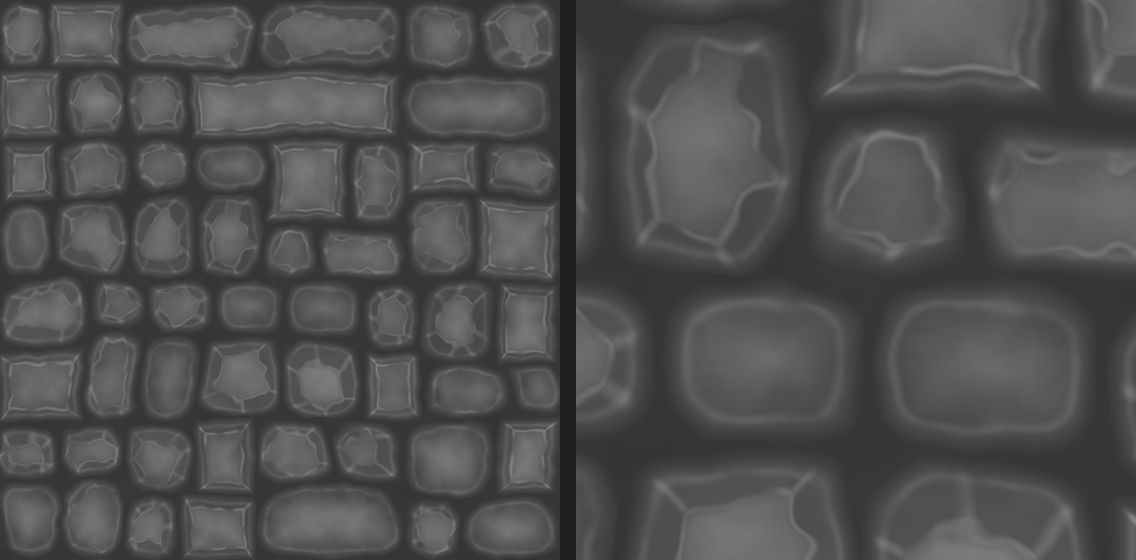
Left, the full canvas; right, a detail of the centre.
A Shadertoy shader for this texture:

```glsl
// Grey height-map style paving: rough stones, cut gems and framed tiles.
// Blocks of two by two units are split into uneven slots; each slot holds
// a stone bounded by random planes, with a bevel, spokes and a flat top.

const float TAU = 6.2831853;
const float UNITS = 8.0;

float hash(vec2 p) {
    vec3 q = fract(vec3(p.xyx) * 0.1031);
    q += dot(q, q.yzx + 33.33);
    return fract((q.x + q.y) * q.z);
}

float noise(vec2 p) {
    vec2 i = floor(p), f = fract(p);
    f = f * f * (3.0 - 2.0 * f);
    vec2 e = vec2(0.0, 1.0);
    return mix(mix(hash(i), hash(i + e.yx), f.x),
               mix(hash(i + e.xy), hash(i + e.yy), f.x), f.y);
}

float cloud(vec2 p) {
    float sum = 0.0, gain = 0.53;
    for (int i = 0; i < 4; i++) {
        sum += gain * noise(p);
        p = p * 2.03 + 17.3;
        gain *= 0.5;
    }
    return sum;
}

float softLine(float d, float width) {
    return 1.0 - smoothstep(0.0, width, abs(d));
}

// Low and high end of the part of 0..2 that holds x, cut at the split
vec2 part(float x, float split) {
    return x < split ? vec2(0.0, split) : vec2(split, 2.0);
}

// Slot around p: centre in xy, half size in zw
vec4 findSlot(vec2 p) {
    if (p.y >= 6.0 && p.y < 7.0 && p.x >= 3.0 && p.x < 6.0)
        return vec4(4.5, 6.5, 1.5, 0.5);
    vec2 block = floor(p / 2.0), q = p - 2.0 * block;
    bool topRow = block.y > 2.5;
    bool columns = !topRow && hash(block + 4.7) < 0.45;
    if (columns) q = q.yx;
    float cut = topRow ? 1.0 : 1.0 + 0.5 * (hash(block + 9.1) - 0.5);
    vec2 y = part(q.y, cut);
    vec2 key = block * 3.0 + vec2(y.x > 0.0 ? 1.0 : 0.0, 21.0);
    bool besideBar = topRow && y.x < 0.5 && abs(block.x - 1.5) < 1.0;
    float split = besideBar ? 1.0 : 1.0 + 0.55 * (hash(key) - 0.5);
    bool whole = !besideBar && hash(key + 31.7) < 0.2;
    vec2 x = whole ? vec2(0.0, 2.0) : part(q.x, split);
    vec4 slot = 0.5 * vec4(x.x + x.y, y.x + y.y, x.y - x.x, y.y - y.x);
    if (columns) slot = slot.yxwz;
    slot.xy += 2.0 * block;
    return slot;
}

// Distances to the outline (x), flat top (y) and nearest spoke (z)
vec3 cutStone(vec2 p, vec2 size, vec2 seed, bool framed) {
    float sides = framed ? 4.0 : 5.0 + floor(3.0 * hash(seed + 1.3));
    float phase = framed ? 0.0 : hash(seed + 2.9);
    float sharp = framed ? 70.0 : 20.0;
    float total = 0.0, top = -9.0, first = -9.0, second = -9.0;
    float bevel = min(size.x, size.y) * mix(0.35, 0.58, hash(seed + 5.5));
    for (float i = 0.0; i < 7.0; i++) {
        if (i >= sides) break;
        vec2 key = seed + vec2(i * 7.3, i * 3.1);
        float jitter = framed ? 0.0 : 0.5 * (hash(key) - 0.5);
        float angle = TAU * (i + phase + jitter) / sides;
        vec2 dir = vec2(cos(angle), sin(angle));
        float reach = mix(length(size * dir), dot(size, abs(dir)), 0.35);
        float width = 0.13;
        if (!framed) {
            reach *= 0.93 + 0.1 * hash(key + 8.2);
            width = bevel * (0.7 + 0.6 * hash(key + 6.4));
        }
        float along = dot(p, dir) - reach;
        float rise = (along + width) / width;
        total += exp(sharp * along);
        top = max(top, along + width);
        second = max(second, min(first, rise));
        first = max(first, rise);
    }
    vec2 box = exp(sharp * (abs(p) - size));
    float outline = log(total + box.x + box.y) / sharp;
    return vec3(outline, top, (first - second) * bevel * 0.6);
}

float stoneTone(vec3 d, vec2 p, vec2 seed, bool framed) {
    float kind = hash(seed + 11.9);
    float faceted = framed ? 1.0 : smoothstep(0.28, 0.4, kind);
    float grain = cloud(p * 3.2 + 40.0) - 0.5;
    float wear = smoothstep(0.2, 0.65, noise(p * 7.0 + 5.0));
    float glow = smoothstep(0.03, 0.42, -d.x);

    // Dark bevel below a lighter top, or a plain dome
    float bevel = 0.288 + 0.035 * hash(seed + 3.7) + 0.06 * grain;
    float face = 0.355 + 0.085 * glow + 0.035 * (hash(seed + 7.7) - 0.5);
    face += 0.13 * grain;
    float cut = mix(bevel, face, smoothstep(0.035, -0.06, d.y));
    float dome = mix(0.31, 0.435, glow) + 0.12 * grain;
    float tone = mix(dome, cut, faceted);

    // Worn highlights on the top edge, the spokes and the outer rim
    float edge = softLine(d.y, 0.035) * (0.25 + 0.75 * wear);
    float spoke = softLine(d.z, 0.03) * smoothstep(-0.01, 0.03, d.y);
    spoke *= 0.45 + 0.55 * wear;
    float gain = framed ? 0.14 : 0.095;
    tone += faceted * gain * max(edge, spoke);
    tone += 0.055 * softLine(d.x + 0.04, 0.04) * (0.5 + 0.5 * wear);
    return tone;
}

void mainImage(out vec4 fragColor, in vec2 fragCoord) {
    vec2 p = UNITS * fragCoord / iResolution.xy;

    // Bend the layout gently and roughen every edge
    vec2 bend = vec2(noise(p * 0.9), noise(p * 0.9 + 50.0)) - 0.5;
    vec2 rough = vec2(noise(p * 5.5 + 9.0), noise(p * 5.5 + 70.0)) - 0.5;
    vec2 q = p + 0.13 * bend + 0.055 * rough;
    float shift = 0.7 * (hash(vec2(floor(q.y / 2.0), 6.0)) - 0.5);
    q.x += shift * sin(0.5 * TAU * q.x / UNITS);
    q = clamp(q, 0.0, UNITS - 0.001);

    vec4 slot = findSlot(q);
    vec2 seed = floor(slot.xy * 13.0) + 3.0;
    float aspect = slot.z / slot.w;
    bool bar = slot.z > 1.4;
    bool framed = bar || (abs(aspect - 1.0) < 0.28 && hash(seed) < 0.27);
    vec2 local = q - slot.xy;
    if (!framed) local += 0.16 * bend.yx * min(slot.z, slot.w);
    vec3 d = cutStone(local, slot.zw - (framed ? 0.06 : 0.055), seed, framed);
    d.y += 0.09 * (noise(p * 8.0 + 23.0) - 0.5) * (framed ? 0.3 : 1.0);

    // Soft dark joints with a faint halo beside each stone
    float joint = 0.2 + 0.025 * cloud(p * 2.0);
    joint += 0.055 * (1.0 - smoothstep(0.0, 0.08, d.x));
    float tone = stoneTone(d, p, seed, framed);
    tone = mix(joint, tone, smoothstep(0.025, -0.035, d.x));
    fragColor = vec4(vec3(tone), 1.0);
}
```
